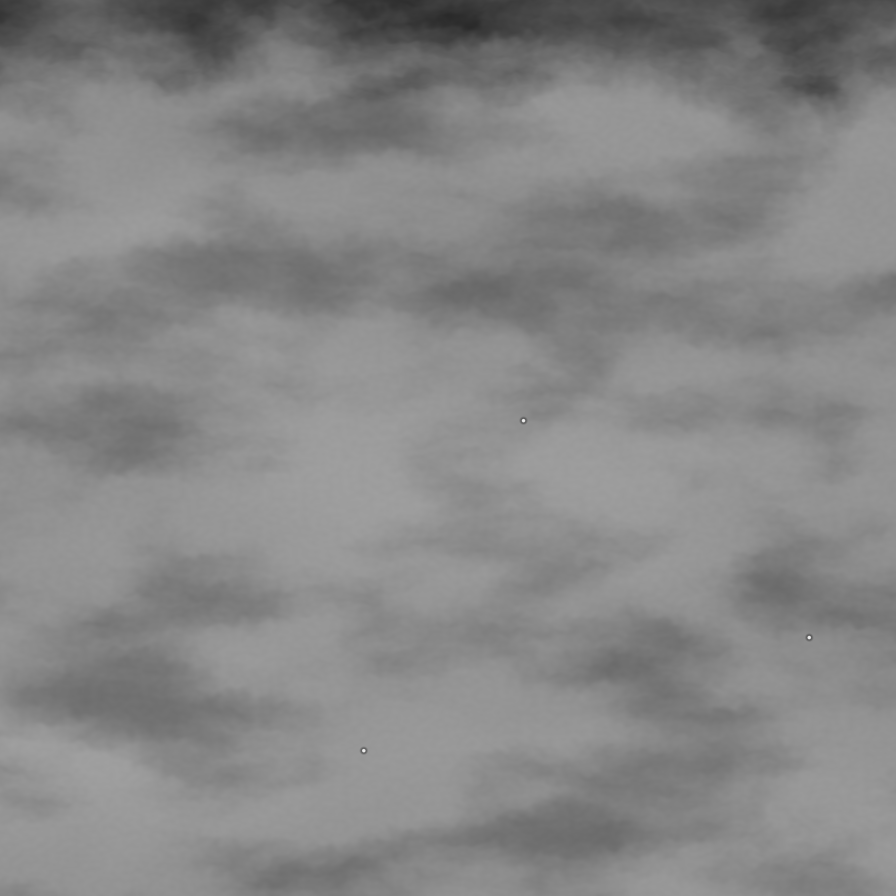
This texture is drawn by a WebGL 2 fragment shader. Its source:

```glsl
#version 300 es
precision highp float;

uniform vec2 u_resolution;
out vec4 fragColor;

const float BASE_TONE = 0.585;
const float PATCH_DEPTH = 0.17;
const vec2 PATCH_SCALE = vec2(3.6, 8.0);
const vec2 BROAD_SCALE = vec2(1.6, 3.2);
const float BROAD_DEPTH = 0.10;
const float WARP_AMOUNT = 0.05;
const float FRAY_SCALE = 75.0;
const float FRAY_AMOUNT = 0.006;
const float CANOPY_START = 0.85;
const float CANOPY_END = 1.01;
const float CANOPY_DEPTH = 0.29;
const float CANOPY_RAGGED = 0.16;
const float GRAIN_AMOUNT = 0.012;
const float SPECK_CELLS = 8.0;
const float SPECK_CHANCE = 0.05;
const float SPECK_RADIUS = 0.0022;

// Integer hash giving two values in 0..1
vec2 hash2(vec2 cell) {
    uvec2 n = uvec2(ivec2(cell)) * uvec2(1597u, 3571u);
    uint h = (n.x ^ n.y) * 40503u + n.x;
    h = (h ^ (h >> 15)) * 73244475u;
    h = (h ^ (h >> 16)) * 73244475u;
    h ^= h >> 16;
    return vec2(h & 65535u, h >> 16) / 65535.0;
}

float cornerSlope(vec2 cell, vec2 offset) {
    float angle = 6.2832 * hash2(cell).x;
    return dot(vec2(cos(angle), sin(angle)), offset);
}

float gradientNoise(vec2 p) {
    vec2 i = floor(p);
    vec2 f = p - i;
    vec2 u = f * f * f * (f * (f * 6.0 - 15.0) + 10.0);
    vec2 e = vec2(1.0, 0.0);
    float low = mix(cornerSlope(i, f), cornerSlope(i + e.xy, f - e.xy), u.x);
    float high = mix(cornerSlope(i + e.yx, f - e.yx), cornerSlope(i + e.xx, f - e.xx), u.x);
    return mix(low, high, u.y);
}

float fbm(vec2 p) {
    float sum = 0.0;
    float amplitude = 0.55;
    for (int octave = 0; octave < 5; octave++) {
        sum += amplitude * gradientNoise(p);
        p = mat2(1.98, 0.18, -0.18, 1.98) * p + vec2(17.3, 9.1);
        amplitude *= 0.48;
    }
    return sum;
}

// Rare bright points, each with a dark rim; x is the rim, y the core
vec2 specks(vec2 uv, float pixel) {
    vec2 cell = floor(uv * SPECK_CELLS);
    vec2 center = (cell + 0.15 + 0.7 * hash2(cell + 211.0)) / SPECK_CELLS;
    float present = step(hash2(cell + 57.0).x, SPECK_CHANCE);
    float d = length(uv - center);
    float rim = 1.0 - smoothstep(SPECK_RADIUS, SPECK_RADIUS * 2.0 + pixel, d);
    float core = 1.0 - smoothstep(SPECK_RADIUS * 0.5, SPECK_RADIUS + pixel * 0.5, d);
    return present * vec2(rim, core);
}

void main() {
    float side = min(u_resolution.x, u_resolution.y);
    vec2 uv = gl_FragCoord.xy / side;

    // Soft drift and finely frayed edges
    vec2 drift = vec2(fbm(uv * vec2(4.0, 6.0) + 31.0), 0.6 * fbm(uv * vec2(4.0, 6.0) + 73.0));
    vec2 fray = vec2(gradientNoise(uv * FRAY_SCALE + 5.0), gradientNoise(uv * FRAY_SCALE + 91.0));
    vec2 p = uv + WARP_AMOUNT * drift + FRAY_AMOUNT * fray;

    // Broad light and flattened dark patches
    float broad = fbm(p * BROAD_SCALE + 120.0);
    float cloud = fbm(p * PATCH_SCALE + 43.0);
    float shade = smoothstep(-0.17, 0.42, cloud);
    float tone = BASE_TONE + BROAD_DEPTH * broad - PATCH_DEPTH * shade;

    // Dark ragged canopy along the top
    float lumps = fbm(p * vec2(7.0, 14.0) + 164.0);
    float height = p.y + CANOPY_RAGGED * (0.6 * lumps + 0.5 * broad);
    float canopy = smoothstep(CANOPY_START, CANOPY_END, height);
    tone -= CANOPY_DEPTH * canopy * (1.0 + 0.5 * lumps);

    // Faint mottling
    tone += GRAIN_AMOUNT * gradientNoise(uv * vec2(110.0, 150.0));

    vec2 speck = specks(uv, 1.0 / side);
    tone = mix(tone, 0.26, speck.x * 0.7);
    tone = mix(tone, 0.92, speck.y);

    fragColor = vec4(vec3(clamp(tone, 0.12, 1.0)), 1.0);
}
```
